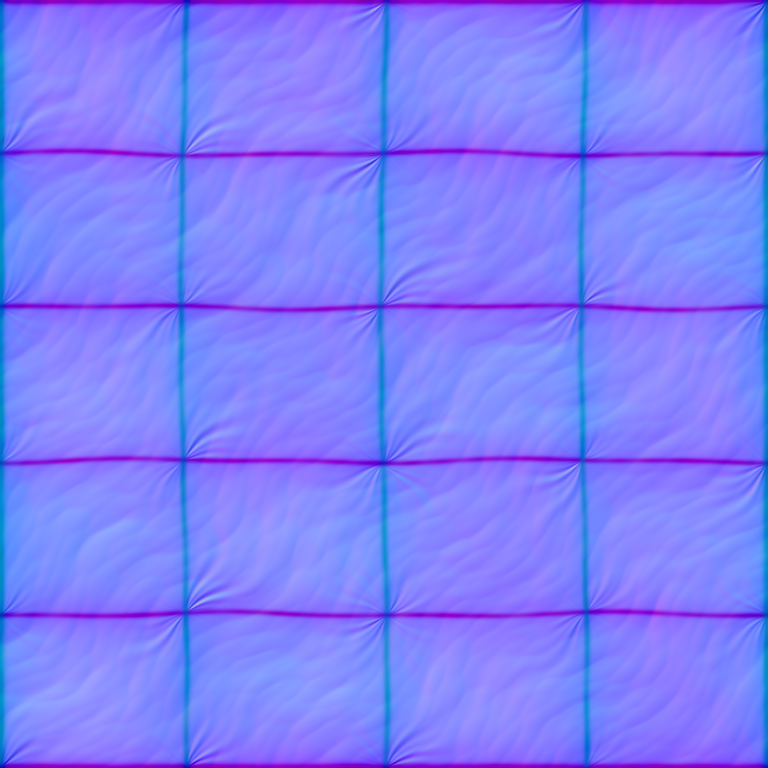
This texture map is drawn by a Shadertoy shader. Its source:

```glsl
const vec2 GRID = vec2(4.0, 5.0);              // panels across and down
const vec3 CLOTH = vec3(0.545, 0.555, 1.0);
const vec3 UPRIGHT_DIP = vec3(0.33, 0.01, 0.17);  // channel loss in vertical seams
const vec3 LEVEL_DIP = vec3(0.00, 0.40, 0.19);    // channel loss in horizontal seams
const vec2 SEAM_WIDTH = vec2(0.0042, 0.0036);
const float HALO_WIDTH = 0.024;
const vec2 HALO_DEPTH = vec2(0.15, 0.16);
const float EDGE_BOOST = 0.45;
const float FAN_HEIGHT = 0.021;
const float CREASE_HEIGHT = 0.0016;
const float PANEL_TILT = 0.09;
const float SLOPE_STEP = 0.001;
const float PI = 3.14159265;

vec2 hash2(vec2 p) {
    vec2 k = vec2(dot(p, vec2(127.1, 311.7)), dot(p, vec2(269.5, 183.3)));
    return fract(sin(k) * 43758.55);
}

// Rounded cellular noise: soft lumps divided by creases
float cellular(vec2 p) {
    vec2 cell = floor(p), f = p - cell;
    float sum = 0.0;
    for (int y = -1; y <= 1; y++)
    for (int x = -1; x <= 1; x++) {
        vec2 offset = vec2(x, y);
        vec2 d = offset + hash2(cell + offset) - f;
        sum += exp(-6.0 * dot(d, d));
    }
    return -log(sum + 0.01) / 6.0;
}

// Seams fall on whole numbers; they wander inside but stay fixed at the border
vec2 quiltSpace(vec2 p) {
    vec2 inner = smoothstep(0.0, 0.15, p) * smoothstep(0.0, 0.15, 1.0 - p);
    float drift = 0.0105 * sin(2.0 * PI * p.x)
                - 0.0038 * inner.x * cos(2.0 * PI * (p.y - 0.1))
                - 0.0007 * inner.x * sin(43.0 * p.y + 9.0 * p.x);
    float sag = 0.0022 * sin(12.5 * p.x + 5.0 * p.y) + 0.0014 * sin(25.0 * p.x - 13.0 * p.y);
    return (p + vec2(drift, sag * inner.y)) * GRID;
}

// Folds spreading from each panel corner, strongest along the rising diagonal
float cornerFans(vec2 p) {
    vec2 q = quiltSpace(p), cell = floor(q), f = q - cell;
    float h = 0.0;
    for (int i = 0; i < 4; i++) {
        vec2 corner = vec2(i & 1, i >> 1);
        vec2 d = abs(f - corner) / GRID + 1e-5;
        vec2 rnd = hash2(cell * 2.0 + corner + 3.7);
        float r = length(d), angle = atan(d.y, d.x);
        float bent = angle + 0.16 * sin(r * 38.0 + 6.3 * rnd.x);
        float folds = sin(bent * 12.0 + 6.3 * rnd.y) + 0.6 * sin(bent * 21.0 + 17.0 * rnd.x);
        float pull = corner.x == corner.y ? 0.3 + rnd.x : 0.08 + 0.3 * rnd.x * rnd.x;
        float reach = mix(0.022, 0.046, rnd.y);
        float fade = smoothstep(0.0, 0.016, r) * exp(-r / reach);
        h += pull * folds * sin(2.0 * angle) * r * fade;
    }
    return h * FAN_HEIGHT;
}

// Faint creases drawn out along the rising diagonal
float creases(vec2 p) {
    vec2 s = vec2(p.x + p.y, p.y - p.x);
    s += 0.02 * sin(s.yx * vec2(13.0, 17.0) + vec2(1.0, 4.0));
    return CREASE_HEIGHT * (cellular(s * vec2(8.0, 19.0))
                          + 0.4 * cellular(s * vec2(19.0, 43.0) + 7.0));
}

float clothHeight(vec2 p) {
    return cornerFans(p) + creases(p);
}

void mainImage(out vec4 fragColor, in vec2 fragCoord) {
    vec2 p = fragCoord / iResolution.xy;
    vec2 q = quiltSpace(p), line = round(q), f = fract(q);
    vec2 dist = abs(q - line) / GRID;

    // Surface slope
    float h = clothHeight(p);
    vec2 slope = vec2(clothHeight(p + vec2(SLOPE_STEP, 0.0)) - h,
                      clothHeight(p + vec2(0.0, SLOPE_STEP)) - h) / SLOPE_STEP;
    vec3 color = CLOTH;
    color.rg += clamp(slope * vec2(-1.0, 1.0), -0.26, 0.26);
    color.b -= min(1.2 * dot(slope, slope), 0.15);

    // Uneven filling: each panel leans its own way
    vec2 swell = sin(PI * f);
    color.rg += (hash2(floor(q) + 11.0) - 0.5) * PANEL_TILT * swell.x * swell.y;
    color.rg += 0.018 * sin(p.yx * vec2(15.0, 11.0) + 3.0 * sin(p * 7.0));

    // Soft shoulders beside the seams
    vec2 border = vec2(equal(line, vec2(0.0))) + vec2(equal(line, GRID));
    vec2 halo = exp(-dist / (HALO_WIDTH * (1.0 + 0.3 * border)));
    color.rg -= HALO_DEPTH * halo * (1.0 + EDGE_BOOST * border);

    // Stitched grooves with small puckers, crossing without doubling up
    vec2 pucker = 0.9 + 0.12 * sin(p.yx * 31.0 + line * 2.4)
                + 0.08 * sin(p.yx * 117.0 + 2.0 * sin(p.yx * 23.0) + line);
    vec2 width = SEAM_WIDTH * (1.0 + 0.5 * border);
    vec2 groove = exp(-dist * dist / (width * width)) * pucker;
    groove *= 1.0 + EDGE_BOOST * border;
    float crossing = clamp(groove.x, 0.0, 1.0);
    color -= UPRIGHT_DIP * groove.x;
    color -= LEVEL_DIP * groove.y * (1.0 - 0.6 * crossing);

    fragColor = vec4(clamp(color, 0.0, 1.0), 1.0);
}
```
